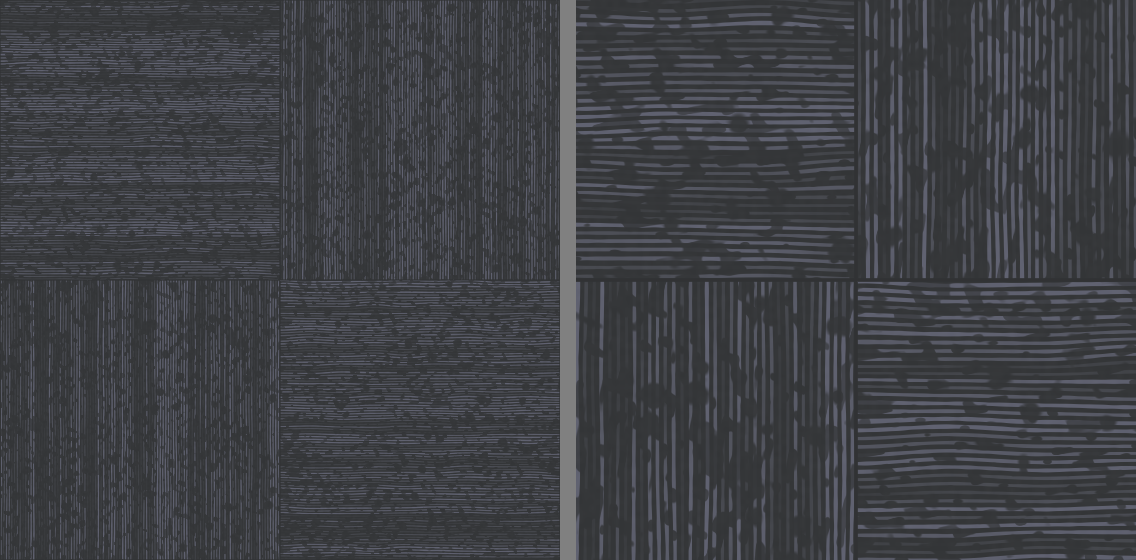
Left, the full canvas; right, a detail of the centre.
This texture is drawn by a three.js fragment shader. Its source:

```glsl
// Quarter-turned carpet tiles: fine uneven ribs broken by dark flecks.
varying vec2 vUv;

#define TILES 2.0
#define RIBS 104.0
#define RIB_HALF_WIDTH 0.215
#define WOBBLE 0.8
#define FLECK_LEVEL 0.65
#define BLOT_CELLS 17.0
#define BLOT_CHANCE 0.42
#define SEAM_HALF_WIDTH 0.0022
#define BASE_COLOR vec3(0.205, 0.212, 0.220)
#define DIM_COLOR vec3(0.275, 0.283, 0.305)
#define BRIGHT_COLOR vec3(0.375, 0.382, 0.440)

float hash(vec2 p) {
  vec3 q = fract(vec3(p.xyx) * 0.1031);
  q += dot(q, q.yzx + 33.33);
  return fract((q.x + q.y) * q.z);
}

float noise(vec2 p) {
  vec2 cell = floor(p);
  vec2 f = fract(p);
  f = f * f * (3.0 - 2.0 * f);
  float low = mix(hash(cell), hash(cell + vec2(1.0, 0.0)), f.x);
  float high = mix(hash(cell + vec2(0.0, 1.0)), hash(cell + 1.0), f.x);
  return mix(low, high, f.y);
}

// Share of a pixel, centred at distance d, that a band covers
float bandCoverage(float d, float halfWidth, float pixel) {
  float top = min(d + 0.5 * pixel, halfWidth);
  float bottom = max(d - 0.5 * pixel, -halfWidth);
  return clamp((top - bottom) / pixel, 0.0, 1.0);
}

// Short slanted dark ticks, gathered in loose clusters
float flecks(vec2 p, float seed) {
  vec2 slanted = vec2(p.x + 0.45 * p.y, p.y - 0.18 * p.x);
  float grain = noise(slanted * vec2(62.0, 105.0) + seed);
  float cluster = noise(p * vec2(13.0, 20.0) + seed * 1.7) - 0.5;
  return smoothstep(-0.07, 0.07, grain + 0.28 * cluster - FLECK_LEVEL);
}

// Scattered round blots with ragged rims
float blots(vec2 p, float seed) {
  vec2 grid = p * BLOT_CELLS;
  vec2 home = floor(grid);
  float rag = 0.16 * (noise(p * 95.0 + seed) - 0.5);
  float mask = 0.0;
  for (int j = -1; j <= 1; j++) {
    for (int i = -1; i <= 1; i++) {
      vec2 cell = home + vec2(float(i), float(j));
      vec2 id = cell + seed;
      vec2 center = cell + vec2(hash(id + 3.1), hash(id + 8.7));
      float radius = mix(0.12, 0.27, hash(id + 15.3));
      float d = length(grid - center) + rag - radius;
      float present = step(hash(id + 21.9), BLOT_CHANCE);
      mask = max(mask, present * (1.0 - smoothstep(-0.06, 0.06, d)));
    }
  }
  return mask;
}

void main() {
  vec2 grid = vUv * TILES;
  vec2 tile = floor(grid);
  vec2 local = fract(grid);
  float pixel = max(fwidth(vUv.x), fwidth(vUv.y)) * TILES;
  float seed = 37.0 * tile.x + 71.0 * tile.y + 11.0;

  // x runs along the ribs, y across them
  float horizontal = mod(tile.x + tile.y, 2.0);
  vec2 p = mix(local.yx, local, horizontal);

  // Gently wandering ribs
  float sway = noise(vec2(p.x * 9.0, p.y * 22.0) + seed) - 0.5;
  float across = p.y * RIBS + WOBBLE * mix(0.4, 1.0, horizontal) * sway;
  float rib = floor(across);

  // Yarn tone: single ribs, wider bands and slow change along the rib
  float single = hash(vec2(rib, seed));
  float band = noise(vec2(rib * 0.27, seed + 5.0));
  float drift = noise(vec2(p.x * 7.0, rib * 3.7 + seed));
  float tone = clamp(0.55 * single + 0.5 * band + 0.3 * drift - 0.12, 0.0, 1.0);
  float contrast = mix(0.12, 0.3, 1.0 - horizontal);
  float presence = smoothstep(contrast - 0.1, contrast + 0.25, tone);
  float halfWidth = RIB_HALF_WIDTH * mix(0.75, 1.2, tone);
  halfWidth *= mix(0.85, 1.15, noise(vec2(p.x * 75.0, rib * 5.3 + seed)));

  float thread = bandCoverage(fract(across) - 0.5, halfWidth, pixel * RIBS);
  vec3 yarn = mix(DIM_COLOR, BRIGHT_COLOR, smoothstep(0.25, 0.8, tone));

  // Wear hides the yarn; bright ribs show through a little more
  float wear = flecks(p, seed) * mix(0.95, 0.65, smoothstep(0.5, 0.95, tone));
  wear = max(wear, 0.92 * blots(p, seed));
  float visible = thread * mix(0.35, 1.0, presence) * (1.0 - wear);
  vec3 color = mix(BASE_COLOR, yarn, visible);
  color += 0.012 * (noise(p * 140.0 + seed) - 0.5);

  // Dark joint between tiles
  vec2 edge = min(local, 1.0 - local);
  float seam = bandCoverage(min(edge.x, edge.y), SEAM_HALF_WIDTH, pixel);
  color = mix(color, BASE_COLOR * 0.93, seam);

  gl_FragColor = vec4(color, 1.0);
}
```
